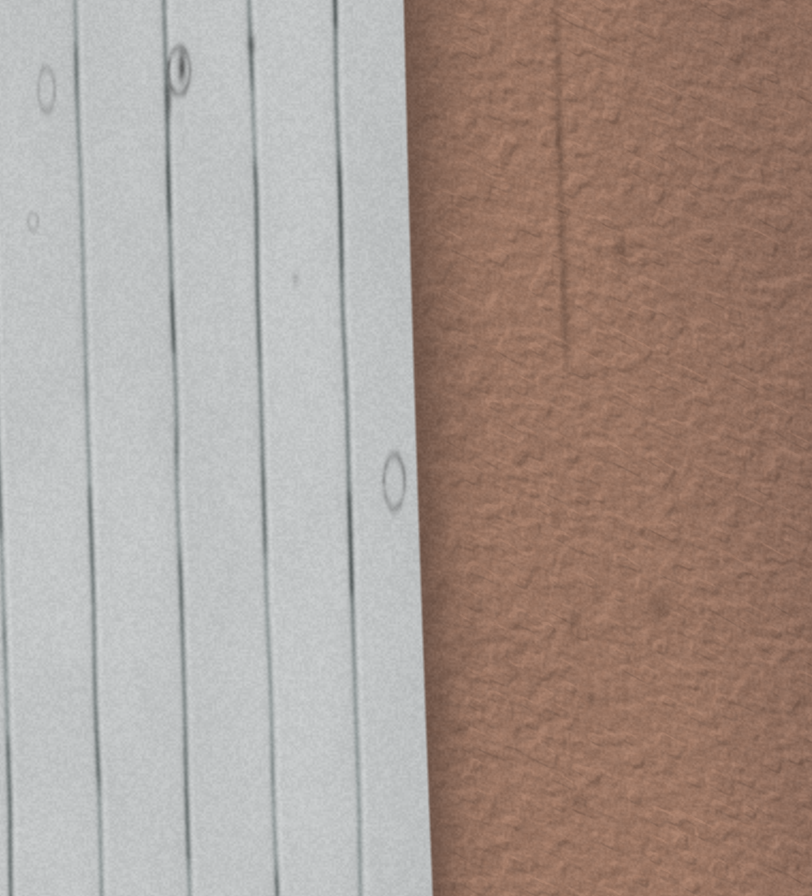
This texture is drawn by a WebGL 1 fragment shader. Its source:

```glsl
precision highp float;
// White painted boards with thin leaning grooves beside a rough clay-coloured
// wall. Boards use repeated line distances and soft knot rings; the wall is
// a noise height field lit from one side, with stains and a contact shadow.
uniform vec2 u_resolution;

const vec3 PAINT = vec3(0.772, 0.782, 0.784);
const vec3 PAINT_SHADE = vec3(0.705, 0.717, 0.720);
const vec3 GROOVE = vec3(0.53, 0.57, 0.57);
const vec3 CLAY = vec3(0.605, 0.462, 0.388);
const vec3 CLAY_SHADE = vec3(0.535, 0.410, 0.352);
const vec3 CONTACT = vec3(0.405, 0.312, 0.270);
const float GROOVE_WIDTH = 0.0030;
const float GROOVE_LEAN = 0.030;
const float EDGE_BLUR = 0.0022;
const float RELIEF = 0.085;
const float GRAIN = 0.050;

float hash(vec2 p) {
  vec3 q = fract(vec3(p.xyx) * 0.1031);
  q += dot(q, q.yzx + 33.33);
  return fract((q.x + q.y) * q.z);
}

float noise(vec2 p) {
  vec2 i = floor(p);
  vec2 f = fract(p);
  f = f * f * (3.0 - 2.0 * f);
  return mix(mix(hash(i), hash(i + vec2(1.0, 0.0)), f.x),
             mix(hash(i + vec2(0.0, 1.0)), hash(i + 1.0), f.x), f.y);
}

float fbm(vec2 p) {
  float sum = 0.0;
  float amp = 0.5;
  for (int i = 0; i < 4; i++) {
    sum += amp * noise(p);
    p = mat2(1.6, 1.2, -1.2, 1.6) * p + 17.3;
    amp *= 0.5;
  }
  return sum;
}

// Soft elliptical mark
float spot(vec2 p, vec2 center, vec2 radius) {
  vec2 d = (p - center) / radius;
  return exp(-dot(d, d));
}

// Broken elliptical outline
float ring(vec2 p, vec2 center, vec2 radius) {
  float d = (length((p - center) / radius) - 1.0) * radius.x;
  return exp(-d * d / 0.000005) * (0.35 + 0.65 * noise(p * 110.0));
}

float plasterHeight(vec2 p) {
  vec2 q = mat2(0.88, 0.47, -0.47, 0.88) * p;
  float lumps = fbm(q * vec2(62.0, 90.0));
  float ridges = smoothstep(0.50, 0.78, noise(q * vec2(58.0, 105.0) + 40.0));
  return lumps + 0.35 * ridges;
}

vec3 boards(vec2 p, float edgeX) {
  float cloud = fbm(p * vec2(9.0, 5.0) + 3.0);
  float shade = 0.26 * smoothstep(0.32, 0.70, cloud);
  shade += 0.30 * smoothstep(0.12, 0.0, edgeX - p.x) + 0.12 * p.y;
  vec3 col = mix(PAINT, PAINT_SHADE, shade);

  // Grooves: dark line, faint wide shadow, lit lip
  for (int i = 0; i < 5; i++) {
    float k = float(i);
    float x = 0.0130 + 0.1016 * k - 0.00104 * k * k - GROOVE_LEAN * p.y;
    x += 0.0022 * (noise(vec2(k * 7.0, p.y * 9.0)) - 0.5);
    float d = p.x - x;
    float dirt = smoothstep(0.42, 0.8, noise(vec2(k * 13.0 + 2.0, p.y * 14.0)));
    dirt += (i == 4) ? 0.6 * smoothstep(0.2, 0.35, p.y) : 0.0;
    dirt += (i == 2) ? 0.5 * smoothstep(0.3, 0.8, p.y) : 0.0;
    float line = exp(-d * d / (GROOVE_WIDTH * GROOVE_WIDTH));
    col = mix(col, GROOVE * (1.0 - 0.20 * dirt), line * (0.62 + 0.18 * dirt));
    col -= 0.025 * exp(-abs(d) / 0.008);
    col += 0.035 * spot(vec2(d, 0.0), vec2(0.0065, 0.0), vec2(0.003, 1.0));
  }

  // Knots and scuffs
  float marks = 0.28 * ring(p, vec2(0.440, 0.462), vec2(0.0115, 0.030));
  marks += 0.38 * ring(p, vec2(0.200, 0.921), vec2(0.0120, 0.026));
  marks += 0.50 * spot(p, vec2(0.203, 0.925), vec2(0.004, 0.016));
  marks += 0.30 * spot(p, vec2(0.188, 0.890), vec2(0.004, 0.020));
  marks += 0.16 * ring(p, vec2(0.052, 0.900), vec2(0.0090, 0.024));
  marks += 0.15 * ring(p, vec2(0.037, 0.752), vec2(0.0050, 0.009));
  marks += 0.22 * spot(p, vec2(0.281, 0.950), vec2(0.005, 0.011));
  marks += 0.12 * spot(p, vec2(0.330, 0.688), vec2(0.004, 0.007));
  return col * (1.0 - marks);
}

vec3 plaster(vec2 p, float edgeX) {
  float away = p.x - edgeX;
  float shade = smoothstep(0.22, 0.46, away + 0.10 * (p.y - 0.5));
  shade = 0.75 * shade + 0.55 * (fbm(p * 7.0) - 0.42);
  vec3 col = mix(CLAY, CLAY_SHADE, clamp(shade, 0.0, 1.0));

  // Side light on the rough surface
  vec2 toLight = vec2(-0.0030, 0.0036);
  float slope = plasterHeight(p) - plasterHeight(p + toLight);
  col *= 1.0 + RELIEF * clamp(slope * 4.0, -1.6, 1.1);

  // Drip and stains
  float drip = p.x - mix(0.632, 0.620, (p.y - 0.586) / 0.414);
  float stain = 0.15 * exp(-drip * drip / 0.000022) * smoothstep(0.580, 0.600, p.y);
  stain *= 0.6 + 0.6 * noise(vec2(3.0, p.y * 22.0));
  stain += 0.17 * spot(p, vec2(0.694, 0.723), vec2(0.008, 0.014));
  stain += 0.15 * spot(p, vec2(0.736, 0.323), vec2(0.013, 0.015));
  stain += 0.12 * spot(p, vec2(0.641, 0.308), vec2(0.007, 0.020));
  stain += 0.16 * spot(p, vec2(0.660, 0.219), vec2(0.005, 0.009));
  stain += 0.16 * spot(p, vec2(0.643, 0.108), vec2(0.009, 0.007));
  stain += 0.16 * spot(p, vec2(0.514, 0.186), vec2(0.010, 0.006));
  col *= 1.0 - stain;

  // Contact shadow, wider toward the top
  float reach = mix(0.030, 0.046, p.y) * (0.8 + 0.4 * noise(p * 45.0));
  return mix(col, CONTACT, 0.80 * exp(-pow(max(away, 0.0) / reach, 1.4)));
}

void main() {
  vec2 p = gl_FragCoord.xy / u_resolution.y;
  float edgeX = 0.483 - 0.041 * p.y + 0.0085 * p.y * p.y;
  float wall = smoothstep(-EDGE_BLUR, EDGE_BLUR, p.x - edgeX);
  vec3 col = mix(boards(p, edgeX), plaster(p, edgeX), wall);
  float grain = noise(p * 420.0) + 0.5 * noise(p * 230.0 + 9.0) - 0.75;
  gl_FragColor = vec4(col + GRAIN * grain, 1.0);
}
```
